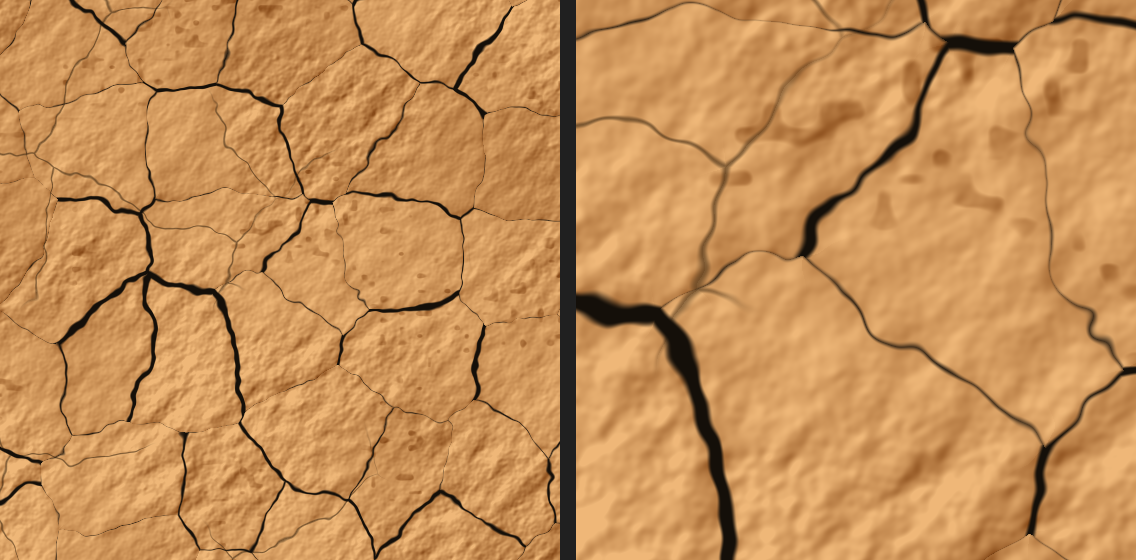
Left: the whole. Right: its middle third, enlarged.
Reproduce this texture procedurally as a three.js fragment shader.

```glsl
// Sun-baked ochre clay split into irregular plates by dark, jagged cracks.
varying vec2 vUv;

float hash(vec2 p) {
  vec3 q = fract(vec3(p.xyx) * 0.1031);
  q += dot(q, q.yzx + 33.33);
  return fract((q.x + q.y) * q.z);
}

float noise(vec2 p) {
  vec2 cell = floor(p), f = fract(p);
  f = f * f * (3.0 - 2.0 * f);
  return mix(mix(hash(cell), hash(cell + vec2(1.0, 0.0)), f.x),
             mix(hash(cell + vec2(0.0, 1.0)), hash(cell + 1.0), f.x), f.y);
}

float fbm(vec2 p) {
  float sum = 0.0, amp = 0.5;
  for (int i = 0; i < 4; i++) {
    sum += amp * noise(p);
    p = mat2(1.6, 1.2, -1.2, 1.6) * p + 17.3;
    amp *= 0.5;
  }
  return sum;
}

vec2 wobble(vec2 p) {
  return vec2(noise(p), noise(p + 43.7)) - 0.5;
}

vec2 seedPoint(vec2 cell) {
  return cell + 0.1 + 0.8 * vec2(hash(cell), hash(cell + 57.0));
}

// x: distance to the crack's side, y: distance to its middle,
// z: how far the plate edge faces the light, w: random value of the plate
vec4 plates(vec2 p, float scale, vec2 light) {
  p *= scale;
  vec2 base = floor(p), home = base, toHome = vec2(0.0);
  float nearest = 1e3;
  for (int j = -1; j <= 1; j++)
  for (int i = -1; i <= 1; i++) {
    vec2 cell = base + vec2(float(i), float(j));
    vec2 r = seedPoint(cell) - p;
    if (dot(r, r) < nearest) {
      nearest = dot(r, r);
      home = cell;
      toHome = r;
    }
  }
  vec4 edge = vec4(1e3, 1e3, 0.0, hash(home + 91.0));
  for (int j = -2; j <= 2; j++)
  for (int i = -2; i <= 2; i++) {
    if (i == 0 && j == 0) continue;
    vec2 cell = home + vec2(float(i), float(j));
    vec2 r = seedPoint(cell) - p;
    vec2 normal = normalize(r - toHome);
    float dist = dot(0.5 * (r + toHome), normal) / scale;
    float wide = hash(home + cell + 31.0);
    float halfWidth = mix(-0.0008, 0.0042, wide * wide);
    edge.x = min(edge.x, dist - halfWidth);
    if (dist < edge.y) edge.yz = vec2(dist, dot(normal, light));
  }
  return edge;
}

// Grain stretched along the rising diagonal
float clayHeight(vec2 p) {
  vec2 q = vec2(0.5 * (p.x + p.y), 0.75 * (p.y - p.x));
  return fbm(q * 32.0 + 5.0);
}

void main() {
  vec2 p = vUv;
  vec2 light = normalize(vec2(-0.8, 0.7));

  // Crack network on bent, jagged coordinates
  vec2 bent = p + 0.045 * wobble(p * 8.0) + 0.018 * wobble(p * 26.0 + 9.0)
            + 0.006 * wobble(p * 75.0 + 21.0);
  vec4 plate = plates(bent + 3.0, 5.2, light);
  float ragged = 0.0024 * (noise(p * 38.0 + 61.0) - 0.5);
  float crack = 1.0 - smoothstep(-0.0015, 0.0024, plate.x + ragged);

  // Broken hairlines crossing the plates
  vec4 hair = plates(bent + 0.012 * wobble(p * 19.0) + 11.4, 3.3, light);
  float hairMask = smoothstep(0.5, 0.72, noise(p * 5.5 + 33.0));
  float hairline = 0.6 * hairMask * (1.0 - smoothstep(0.0, 0.0028, hair.y));

  // Rough relief lit from the upper left
  float slope = clayHeight(p) - clayHeight(p + 0.005 * light);
  float rough = mix(3.8, 7.5, smoothstep(0.3, 0.8, noise(p * 6.0 + 14.0)));
  float tone = 0.62 + rough * slope;
  tone += 1.1 * (fbm(p * 4.0 + 70.0) - 0.47) + 0.3 * (plate.w - 0.5);

  // Rounded plate rims: lit on one side, shaded on the other
  tone += 0.4 * plate.z * exp(-plate.y / 0.007);
  tone -= 0.35 * exp(-max(plate.x, 0.0) / 0.006);
  tone += 0.35 * hairMask * hair.z * exp(-hair.y / 0.006);

  // Small shadowed pits in scattered patches
  float pits = smoothstep(0.73, 0.9, noise(p * vec2(60.0, 75.0) + 8.0));
  tone -= 0.9 * pits * smoothstep(0.6, 0.8, noise(p * 7.0 + 52.0));

  vec3 clay = mix(vec3(0.72, 0.49, 0.27), vec3(0.88, 0.66, 0.42), clamp(tone, -1.2, 1.35));
  vec3 color = mix(clay, vec3(0.27, 0.18, 0.08), hairline);
  color = mix(color, vec3(0.08, 0.06, 0.035), crack);
  gl_FragColor = vec4(color, 1.0);
}
```
